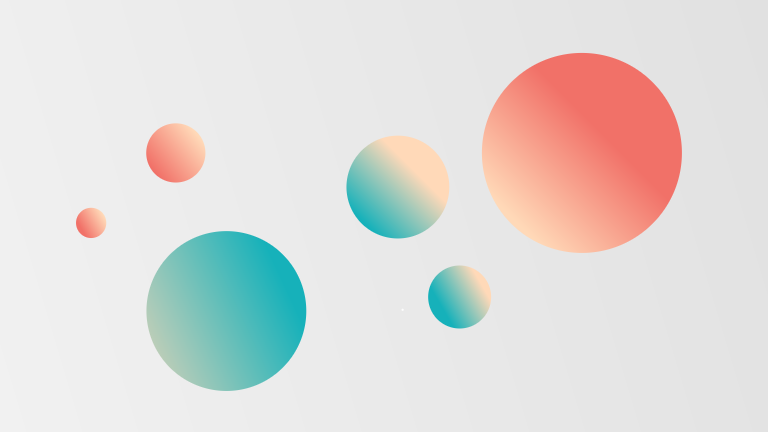
Reproduce this background procedurally as a Shadertoy shader.

```glsl
#define PEACH vec3(1.0, 0.85, 0.72)
#define CORAL vec3(0.945, 0.443, 0.408)
#define TEAL vec3(0.085, 0.695, 0.73)
#define PAPER_LIGHT vec3(0.945)
#define PAPER_DARK vec3(0.882)
#define PAPER_TILT 0.3
#define SPECK_COLOR vec3(0.99)

// Coverage of a disc with an edge about one pixel wide
float discMask(vec2 p, vec2 center, float radius) {
    return clamp(0.5 + (radius - length(p - center)) * iResolution.y, 0.0, 1.0);
}

// Disc filled with a linear gradient; span holds the start and end
// of the ramp along the given angle, in radii from the center
void paintDisc(inout vec3 color, vec2 p, vec2 center, float radius,
               float degrees, vec2 span, vec3 startColor, vec3 endColor) {
    float angle = radians(degrees);
    float along = dot(p - center, vec2(cos(angle), sin(angle))) / radius;
    float ramp = clamp((along - span.x) / (span.y - span.x), 0.0, 1.0);
    color = mix(color, mix(startColor, endColor, ramp), discMask(p, center, radius));
}

void mainImage(out vec4 fragColor, in vec2 fragCoord) {
    // Canvas heights, origin at the lower left
    vec2 p = fragCoord / iResolution.y;
    float aspect = iResolution.x / iResolution.y;

    // Tilted pale backdrop
    float shade = (p.x + PAPER_TILT * p.y) / (aspect + PAPER_TILT);
    vec3 color = mix(PAPER_LIGHT, PAPER_DARK, shade);

    // Coral discs
    paintDisc(color, p, vec2(1.347, 0.646), 0.2315, 45.0, vec2(-0.95, 0.28), PEACH, CORAL);
    paintDisc(color, p, vec2(0.407, 0.646), 0.0685, 38.0, vec2(-0.95, 0.95), CORAL, PEACH);
    paintDisc(color, p, vec2(0.211, 0.484), 0.0350, 30.0, vec2(-0.75, 0.95), CORAL, PEACH);

    // Teal discs
    paintDisc(color, p, vec2(0.921, 0.567), 0.1190, 45.0, vec2(-0.95, 0.45), TEAL, PEACH);
    paintDisc(color, p, vec2(0.524, 0.280), 0.1850, 25.0, vec2(-1.75, 0.80), PEACH, TEAL);
    paintDisc(color, p, vec2(1.064, 0.3125), 0.0729, 30.0, vec2(-0.65, 0.80), TEAL, PEACH);

    // Tiny bright speck
    color = mix(color, SPECK_COLOR, discMask(p, vec2(0.932, 0.283), 0.0025));

    fragColor = vec4(color, 1.0);
}
```
